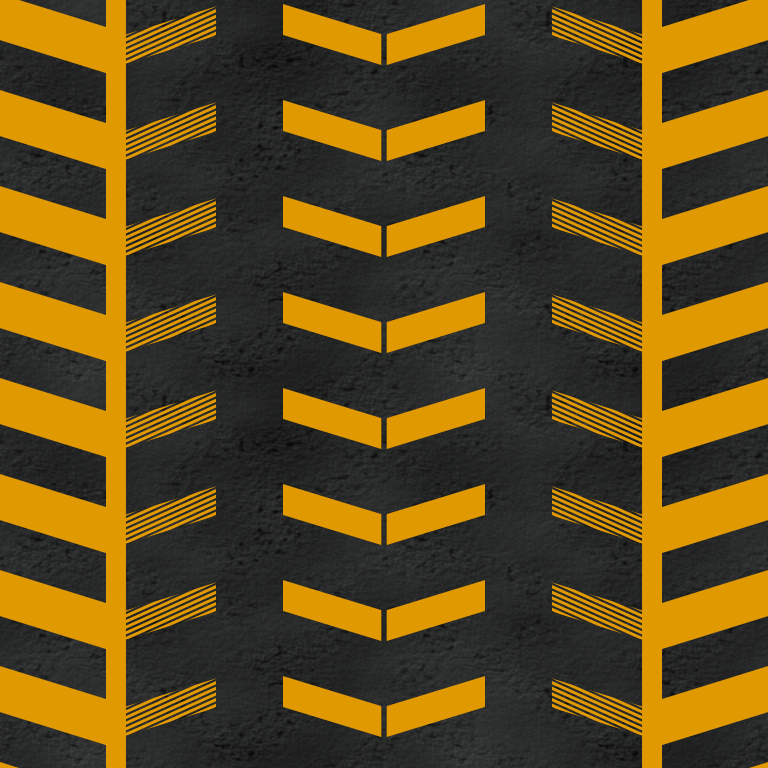
This pattern is drawn by a WebGL 1 fragment shader. Its source:

```glsl
precision highp float;
// Yellow road markings on dark asphalt: eight rows of split chevrons, hatched
// tabs and slanted side bars beside two rails, mirrored about the centre line.
// Markings are slanted band distances; asphalt is wrapped, relief-lit gradient noise.

uniform vec2 u_resolution;

vec2 gradientAt(vec2 cell, vec2 period) {
  cell = mod(cell, period);
  vec3 h = fract(cell.xyx * vec3(0.1031, 0.1030, 0.0973));
  h += dot(h, h.yzx + 33.33);
  float angle = 6.2832 * fract((h.x + h.y) * h.z);
  return vec2(cos(angle), sin(angle));
}

// Gradient noise over a unit tile, with a whole number of cells per side
float noise(vec2 tile, vec2 period) {
  vec2 p = tile * period;
  vec2 i = floor(p), f = p - i;
  vec2 w = f * f * f * (f * (f * 6.0 - 15.0) + 10.0);
  float a = dot(gradientAt(i, period), f);
  float b = dot(gradientAt(i + vec2(1, 0), period), f - vec2(1, 0));
  float c = dot(gradientAt(i + vec2(0, 1), period), f - vec2(0, 1));
  float d = dot(gradientAt(i + vec2(1, 1), period), f - vec2(1, 1));
  return mix(mix(a, b, w.x), mix(c, d, w.x), w.y);
}

float gritHeight(vec2 t) {
  return noise(t, vec2(44, 68)) + 0.7 * noise(t, vec2(96, 128));
}

vec3 asphalt(vec2 t) {
  // Broad stains
  float cloud = 0.0, amp = 1.0, freq = 2.0;
  for (int k = 0; k < 4; k++) {
    cloud += amp * noise(t + 0.17 * float(k), vec2(freq, freq * 1.5));
    amp *= 0.6;
    freq *= 2.0;
  }
  // Crumbly patches: side-lit grit and dark pits
  float rough = smoothstep(-0.25, 0.35, noise(t + 0.37, vec2(5, 8)));
  float relief = gritHeight(t) - gritHeight(t + vec2(-0.004, 0.005));
  float pits = smoothstep(0.15, 0.5, noise(t + 0.61, vec2(40, 56))) * rough;
  float speckle = noise(t, vec2(170, 190));
  float grey = 0.157 + 0.055 * cloud + mix(0.025, 0.065, rough) * relief
             - 0.08 * pits + 0.03 * speckle;
  return clamp(grey, 0.035, 0.27) * vec3(0.98, 1.0, 1.01);
}

// Smooth coverage of a signed distance, for pixel size px
float cover(float dist, float px) {
  return clamp(0.5 - dist / px, 0.0, 1.0);
}

float span(float x, float lo, float hi, float px) {
  return cover(max(lo - x, x - hi), px);
}

// Band repeating once per row, centred on y = 0
float band(float y, float halfWidth, float px) {
  return cover(abs(fract(y + 0.5) - 0.5) - halfWidth, px);
}

float markings(vec2 uv, float px) {
  float d = abs(uv.x - 0.5) * 8.0;
  float y = -uv.y * 8.0;

  float chevron = span(d, 0.028, 1.052, px) * band(y - 0.525 + 0.306 * d, 0.161, px);

  float stripe = (abs(fract((y - 0.45 * d) * 17.0) - 0.5) - 0.29) / 17.0;
  float tab = span(d, 1.75, 2.7, px) * band(y + 0.325 - 0.311 * d, 0.152, px)
            * cover(stripe, px);

  float rail = span(d, 2.688, 2.896, px);
  float sideBar = span(d, 2.88, 4.1, px) * band(y - 1.422 + 0.311 * d, 0.24, px);

  return max(max(chevron, tab), max(rail, sideBar));
}

void main() {
  vec2 uv = gl_FragCoord.xy / u_resolution;
  float px = 8.0 / min(u_resolution.x, u_resolution.y);
  vec3 color = mix(asphalt(uv * 2.0), vec3(0.88, 0.60, 0.0), markings(uv, px));
  gl_FragColor = vec4(color, 1.0);
}
```
